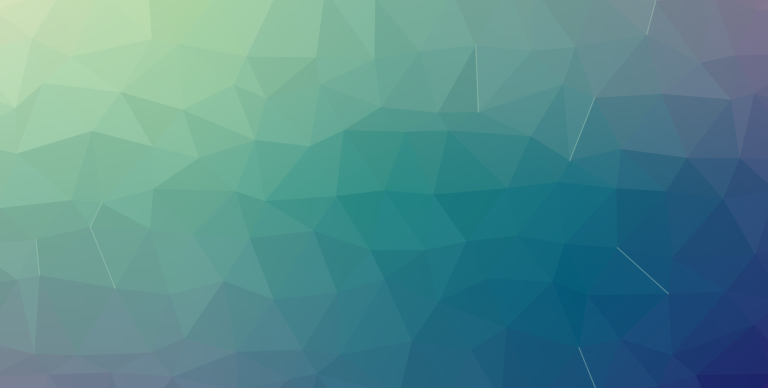
A Shadertoy shader for this background:

```glsl
// Low-poly mesh of faceted triangles over a pale-green to teal to indigo gradient.

// Sine-free hash: two values in 0..1 per lattice point
vec2 hash2(vec2 p) {
    vec3 q = fract(p.xyx * vec3(0.1031, 0.1030, 0.0973));
    q += dot(q, q.yzx + 33.33);
    return fract((q.xx + q.yz) * q.zy);
}

// Five evenly spaced colour stops
vec3 ramp(float t, vec3 a, vec3 b, vec3 c, vec3 d, vec3 e) {
    t = clamp(t, 0.0, 1.0) * 4.0;
    vec3 col = mix(a, b, min(t, 1.0));
    col = mix(col, c, clamp(t - 1.0, 0.0, 1.0));
    col = mix(col, d, clamp(t - 2.0, 0.0, 1.0));
    return mix(col, e, clamp(t - 3.0, 0.0, 1.0));
}

// Smooth two-way gradient: horizontal ramps blended from bottom to top
vec3 gradient(vec2 uv) {
    vec3 bottom = ramp(uv.x, vec3(.47, .49, .57), vec3(.38, .48, .56), vec3(.17, .42, .51),
                       vec3(.10, .31, .47), vec3(.13, .13, .42));
    vec3 low    = ramp(uv.x, vec3(.45, .61, .59), vec3(.39, .60, .58), vec3(.16, .47, .52),
                       vec3(.02, .36, .48), vec3(.14, .24, .46));
    vec3 middle = ramp(uv.x, vec3(.51, .72, .62), vec3(.42, .68, .59), vec3(.14, .54, .52),
                       vec3(.08, .43, .50), vec3(.18, .30, .48));
    vec3 high   = ramp(uv.x, vec3(.67, .83, .68), vec3(.58, .78, .63), vec3(.38, .63, .57),
                       vec3(.34, .55, .56), vec3(.39, .41, .54));
    vec3 top    = ramp(uv.x, vec3(.85, .90, .75), vec3(.68, .84, .65), vec3(.48, .70, .61),
                       vec3(.45, .60, .59), vec3(.50, .46, .56));
    return ramp(uv.y, bottom, low, middle, high, top);
}

// Jittered lattice corner; odd rows are shifted by half a cell
vec2 corner(vec2 id, vec2 cellSize) {
    vec2 jitter = (hash2(id + 57.0) - 0.5) * 0.66;
    return (id + vec2(0.5 * mod(id.y, 2.0), 0.0) + jitter) * cellSize;
}

float cross2(vec2 a, vec2 b) { return a.x * b.y - a.y * b.x; }

// Signed distance to the line through a and b
float lineSide(vec2 p, vec2 a, vec2 b) {
    return cross2(p - a, normalize(b - a));
}

float segmentDistance(vec2 p, vec2 a, vec2 b) {
    vec2 d = b - a;
    return length(p - a - d * clamp(dot(p - a, d) / dot(d, d), 0.0, 1.0));
}

// Adds one facet: rgb is weighted colour, a is antialiased coverage
void addFacet(inout vec4 sum, vec2 p, vec2 a, vec2 b, vec2 c, float shade, vec2 canvas) {
    float winding = sign(cross2(b - a, c - a));
    float d = max(max(winding * lineSide(p, a, b), winding * lineSide(p, b, c)),
                  winding * lineSide(p, c, a));
    float cover = clamp(0.5 - d * iResolution.y, 0.0, 1.0);
    if (cover <= 0.0) return;
    vec2 sampleAt = mix((a + b + c) / 3.0, p, 0.3);
    vec3 col = gradient(sampleAt / canvas) + (shade - 0.5) * 0.035;
    sum += vec4(col, 1.0) * cover;
}

void mainImage(out vec4 fragColor, in vec2 fragCoord) {
    vec2 canvas = vec2(iResolution.x / iResolution.y, 1.0);
    vec2 p = fragCoord / iResolution.y;
    vec2 cellSize = canvas / vec2(14.0, 8.0);
    vec2 home = floor(p / cellSize);
    vec4 sum = vec4(0.0);
    float hairline = 0.0;

    // Split each nearby cell along its shorter diagonal
    for (int y = -1; y <= 1; y++)
    for (int x = -1; x <= 1; x++) {
        vec2 id = home + vec2(x, y);
        vec2 a = corner(id, cellSize);
        vec2 b = corner(id + vec2(1, 0), cellSize);
        vec2 c = corner(id + vec2(1, 1), cellSize);
        vec2 d = corner(id + vec2(0, 1), cellSize);
        if (distance(a, c) > distance(b, d)) {
            vec2 first = a;
            a = b; b = c; c = d; d = first;
        }
        vec2 rnd = hash2(id + 191.0);
        addFacet(sum, p, a, b, c, rnd.x, canvas);
        addFacet(sum, p, a, c, d, rnd.y, canvas);

        // A few diagonals catch the light
        float pick = step(0.93, hash2(id + 311.0).x);
        float width = max(0.0012, 0.6 / iResolution.y);
        float line = 1.0 - smoothstep(0.0, 2.0 * width, segmentDistance(p, a, c));
        hairline = max(hairline, pick * line);
    }

    vec3 col = sum.a > 0.0 ? sum.rgb / sum.a : gradient(p / canvas);
    col = mix(col, vec3(0.66, 0.80, 0.72), hairline * 0.4);
    fragColor = vec4(col, 1.0);
}
```
